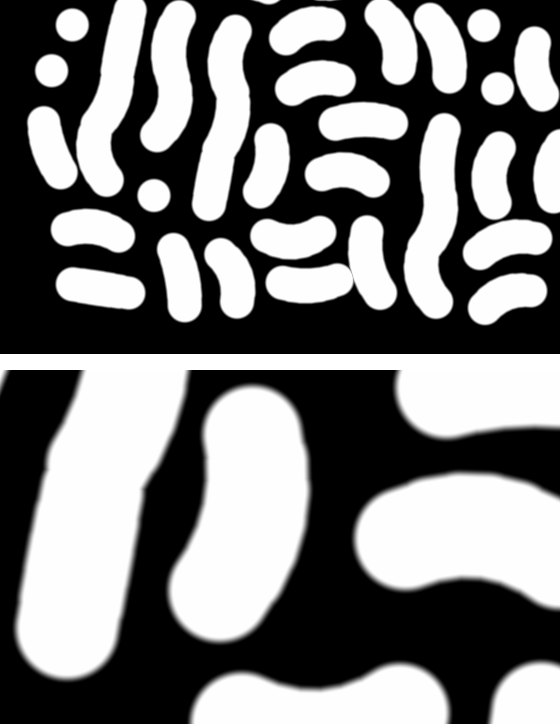
Top: the whole. Bottom: its middle third, enlarged.
Give the GLSL for this pattern, as a Shadertoy shader.

```glsl
#define SPACING 0.152     // lattice step, in canvas heights
#define MARGIN vec2(1.12, 1.10) // black border at left and bottom, in steps
#define RADIUS 0.305      // half stroke width, in steps
#define SWELL 0.02        // extra half width at the middle of a link
#define JITTER 0.17       // random spread of the nodes
#define WARP 0.24         // sine displacement of the lattice
#define BULGE 0.15        // sideways bend of a link
#define LINK_INNER 0.85   // chance of a link inside a block
#define LINK_OUTER 0.50   // chance of a link between blocks
#define SOFTNESS 0.0048   // half width of the edge, in canvas heights

const vec3 INK = vec3(0.0);
const vec3 WORM = vec3(0.995);

float hash(vec2 p, float seed) {
    vec3 q = fract(vec3(p.xyx) * vec3(0.1031, 0.1030, 0.0973) + seed * 0.137);
    q += dot(q, q.yzx + 33.33);
    return fract((q.x + q.y) * q.z);
}

// Displaced position of a lattice node
vec2 node(vec2 c) {
    vec2 wave = vec2(sin(1.3 * c.y + 0.4 * c.x + 0.7),
                     sin(1.2 * c.x - 0.4 * c.y + 2.1));
    vec2 shake = vec2(hash(c, 1.0), hash(c, 2.0)) - 0.5;
    return c + WARP * wave + JITTER * shake;
}

// Node coordinates in a brick layout of two by two blocks
vec2 brick(vec2 c) {
    return c + vec2(mod(floor(c.y / 2.0), 2.0), 0.0);
}

// All nodes of a block run the same way, so worms never branch
bool runsAcross(vec2 c) {
    return hash(floor(brick(c) / 2.0), 3.0) < 0.55;
}

bool linked(vec2 c, vec2 dir) {
    bool across = dir.x > 0.5;
    if (runsAcross(c) != across || runsAcross(c + dir) != across) return false;
    bool inner = mod(dot(brick(c), dir), 2.0) < 0.5;
    return hash(c, 4.0 + dir.x) < (inner ? LINK_INNER : LINK_OUTER);
}

float segmentDistance(vec2 p, vec2 a, vec2 b) {
    vec2 ab = b - a;
    vec2 ap = p - a;
    return length(ap - ab * clamp(dot(ap, ab) / dot(ab, ab), 0.0, 1.0));
}

// Thick parabolic arc from a to b
float arcDistance(vec2 p, vec2 a, vec2 b, float bend) {
    const float STEPS = 6.0;
    vec2 side = bend * vec2(a.y - b.y, b.x - a.x);
    vec2 last = a;
    float d = 1e3;
    for (float i = 1.0; i <= STEPS; i++) {
        float t = i / STEPS;
        float arch = 4.0 * t * (1.0 - t);
        vec2 next = mix(a, b, t) + side * arch;
        d = min(d, segmentDistance(p, last, next) - SWELL * arch);
        last = next;
    }
    return d - RADIUS;
}

// Signed distance to the nearest worm or dot, in lattice steps
float wormDistance(vec2 p) {
    vec2 home = floor(p + 0.5);
    float d = 1e3;
    for (float y = -2.0; y <= 2.0; y++)
    for (float x = -2.0; x <= 2.0; x++) {
        vec2 c = home + vec2(x, y);
        if (min(c.x, c.y) < 0.0) continue;
        vec2 a = node(c);
        d = min(d, length(p - a) - RADIUS);
        for (float k = 0.0; k < 2.0; k++) {
            vec2 dir = vec2(1.0 - k, k);
            if (!linked(c, dir)) continue;
            // Neighbouring links bend nearly in phase
            float phase = 2.5 * dot(c, dir) + 0.9 * dot(c, dir.yx) + 1.7 * k;
            d = min(d, arcDistance(p, a, node(c + dir), BULGE * sin(phase)));
        }
    }
    return d;
}

void mainImage(out vec4 fragColor, in vec2 fragCoord) {
    vec2 p = fragCoord / iResolution.y / SPACING - MARGIN;
    float d = wormDistance(p) * SPACING;
    float cover = 1.0 - smoothstep(-SOFTNESS, SOFTNESS, d);
    fragColor = vec4(mix(INK, WORM, cover), 1.0);
}
```
